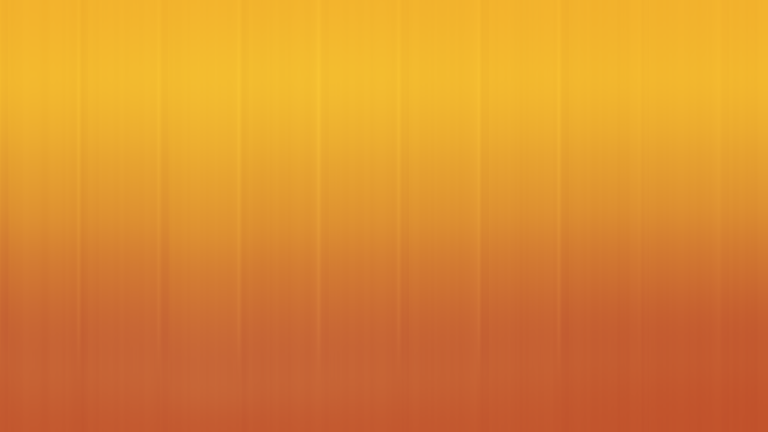
Give the GLSL for this background, as a Shadertoy shader.

```glsl
// Warm curtain of light: a vertical gold-to-rust gradient cut into crisp panels.
// Each panel shifts the gradient slightly and ends in a thin bright seam with a
// shaded fold; fine hashed threads and broad glows add the remaining tone.

#define PANEL_WIDTH 0.1042
#define PANEL_START 0.0110
#define SEAM_PHASE 0.875
#define SEAM_GAIN 0.026
#define FOLD_GAIN 0.012
#define THREAD_COUNT 120.0
#define THREAD_GAIN 0.014
#define PANEL_SHIFT 0.050
#define PANEL_VARIATION 0.022

const vec3 AMBER  = vec3(0.950, 0.698, 0.175);
const vec3 GOLD   = vec3(0.950, 0.718, 0.180);
const vec3 HONEY  = vec3(0.912, 0.650, 0.187);
const vec3 OCHRE  = vec3(0.845, 0.520, 0.195);
const vec3 COPPER = vec3(0.775, 0.382, 0.200);
const vec3 RUST   = vec3(0.765, 0.345, 0.182);

float hash(float n) {
    n = fract(n * 0.1031);
    n *= n + 33.33;
    return fract(n * (n + n));
}

// One-dimensional noise: flat strips joined by short, steep ramps
float strips(float x) {
    float cell = floor(x);
    float blend = smoothstep(0.25, 0.75, x - cell);
    return mix(hash(cell), hash(cell + 1.0), blend) - 0.5;
}

float glow(vec2 p, vec2 centre, vec2 radius) {
    vec2 d = (p - centre) / radius;
    return exp(-dot(d, d));
}

// Depth runs from the top edge (0) to the bottom edge (1)
vec3 gradient(float depth) {
    vec3 c = mix(AMBER, GOLD, smoothstep(0.0, 0.20, depth));
    c = mix(c, HONEY, smoothstep(0.16, 0.40, depth));
    c = mix(c, OCHRE, smoothstep(0.30, 0.63, depth));
    c = mix(c, COPPER, smoothstep(0.49, 0.82, depth));
    return mix(c, RUST, smoothstep(0.85, 1.0, depth));
}

void mainImage(out vec4 fragColor, in vec2 fragCoord) {
    vec2 uv = fragCoord / iResolution.xy;
    float depth = 1.0 - uv.y;

    // Panel number and position across it, with a narrow step between panels
    float lane = (uv.x - PANEL_START) / PANEL_WIDTH;
    float panel = floor(lane);
    float phase = lane - panel;
    float edge = smoothstep(0.0, 0.025, phase);
    float tone = mix(hash(panel + 6.0), hash(panel + 7.0), edge) - 0.5;
    float stepped = (panel - 0.5 + edge + 0.5 * phase) * PANEL_WIDTH;

    // The middle-left panels hold their gold lower; the sides turn rust sooner
    float lift = exp(-pow((stepped - 0.36) / 0.25, 2.0)) - 0.45;
    float middle = smoothstep(0.12, 0.45, depth) * (1.0 - smoothstep(0.88, 1.0, depth));
    float shift = (PANEL_SHIFT * lift + PANEL_VARIATION * tone) * middle;
    vec3 color = gradient(depth - shift);

    // Broad glows: gold high on the left, copper low left, deeper red low right
    color += vec3(0.003, 0.022, 0.006) * glow(uv, vec2(0.36, 0.82), vec2(0.26, 0.18));
    color += vec3(0.004, 0.016, 0.014) * glow(uv, vec2(0.30, 0.14), vec2(0.24, 0.18));
    color -= vec3(0.008, 0.030, 0.016) * glow(uv, vec2(0.98, 0.14), vec2(0.22, 0.24));

    // Thin seams and sharp folds, fading toward the bottom and right
    float fade = (1.0 - smoothstep(0.74, 0.90, depth)) * (0.5 + 0.5 * smoothstep(0.0, 0.4, depth));
    fade *= 1.0 - 0.75 * smoothstep(0.74, 0.82, uv.x);
    float seam = exp(-pow((phase - SEAM_PHASE) / 0.019, 2.0));
    float halo = smoothstep(0.78, SEAM_PHASE, phase) * (1.0 - smoothstep(0.89, 0.92, phase));
    float fold = smoothstep(0.90, 0.925, phase) * (1.0 - edge + step(0.5, phase) * edge);
    color += vec3(0.7, 1.0, 0.45) * SEAM_GAIN * (seam + 0.2 * halo) * fade;
    color -= vec3(0.7, 1.0, 0.3) * FOLD_GAIN * fold * (0.5 + 0.5 * fade);

    // Fine vertical threads in three widths, continuous from top to bottom
    float thread = 0.5 * strips(uv.x * THREAD_COUNT * 0.4 + 5.0)
                 + 0.6 * strips(uv.x * THREAD_COUNT + 31.0)
                 + 0.5 * strips(uv.x * THREAD_COUNT * 2.1 + 17.0);
    color += vec3(0.7, 1.0, 0.5) * THREAD_GAIN * thread * (0.7 + 0.3 * middle);

    fragColor = vec4(clamp(color, 0.0, 1.0), 1.0);
}
```
